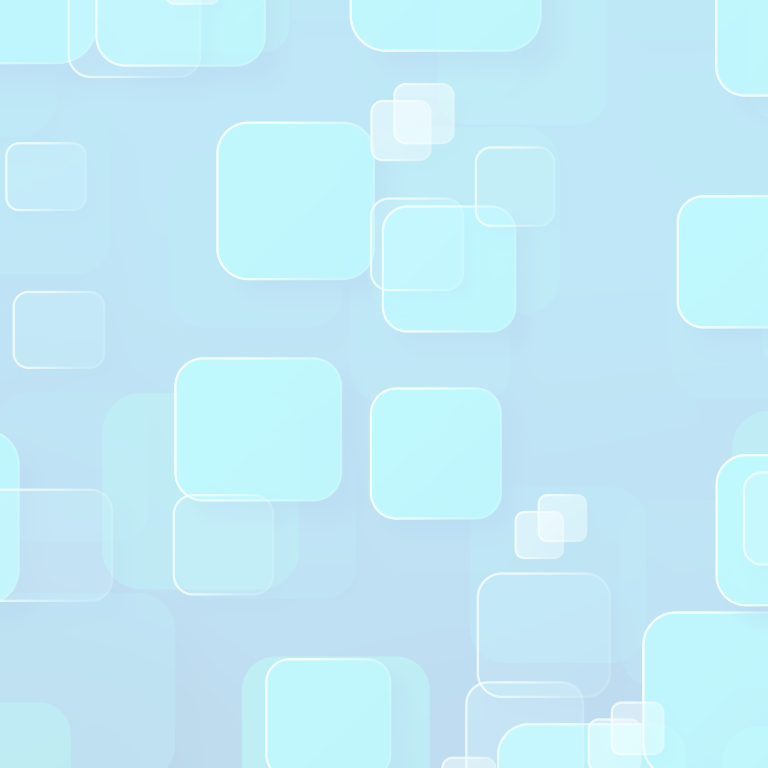
A Shadertoy shader for this background:

```glsl
// Pale aqua backdrop of overlapping rounded glass tiles with lit rims and soft shadows.

struct TileStyle {
    float cells;     // grid spacing is 1 / cells
    float seed;
    float density;   // chance that a cell holds a tile
    vec2 halfRange;  // smallest and largest half size
    vec3 tint;
    float alpha;
    float alphaVary; // how far opacity may drop per tile
    float rim;
    float shadow;
};

vec2 hash2(vec2 p, float seed) {
    vec2 q = vec2(dot(p, vec2(127.1, 311.7)), dot(p, vec2(269.5, 183.3)));
    return fract(sin(q + seed * 17.31) * 43758.5453);
}

float valueNoise(vec2 p, float seed) {
    vec2 i = floor(p);
    vec2 f = fract(p);
    f = f * f * (3.0 - 2.0 * f);
    float low = mix(hash2(i, seed).x, hash2(i + vec2(1, 0), seed).x, f.x);
    float high = mix(hash2(i + vec2(0, 1), seed).x, hash2(i + vec2(1, 1), seed).x, f.x);
    return mix(low, high, f.y);
}

float roundedBox(vec2 p, vec2 halfSize, float radius) {
    vec2 q = abs(p) - halfSize + radius;
    return length(max(q, 0.0)) + min(max(q.x, q.y), 0.0) - radius;
}

// One tile: shadow to the lower right, translucent fill, rim lit from the left.
vec3 drawTile(vec3 color, vec2 p, vec2 halfSize, float alpha, TileStyle style, float aa) {
    float radius = 0.4 * min(halfSize.x, halfSize.y);
    float dist = roundedBox(p, halfSize, radius);
    float inside = 1.0 - smoothstep(-aa, aa, dist);

    vec2 drop = 0.22 * halfSize.x * vec2(1.0, -1.0);
    float shadowDist = roundedBox(p - drop, halfSize, radius);
    float shade = 1.0 - smoothstep(-0.03, 0.025, shadowDist);
    color = mix(color, vec3(0.72, 0.84, 0.94), shade * (1.0 - inside) * style.shadow);

    vec2 local = p / halfSize;
    float fade = 1.0 - 0.12 * smoothstep(-1.0, 1.5, local.x - local.y);
    color = mix(color, style.tint, inside * alpha * fade);

    float line = 1.0 - smoothstep(0.0008, 0.0008 + 1.5 * aa, abs(dist + 0.001));
    float light = mix(0.18, 1.0, smoothstep(1.0, -0.7, local.x - 0.25 * local.y));
    return mix(color, vec3(0.97, 1.0, 1.0), line * light * style.rim);
}

// Tiles scattered on a jittered grid that reaches past the canvas edges.
vec3 scatterTiles(vec3 color, vec2 uv, TileStyle style, float aa) {
    int count = int(style.cells);
    for (int y = 0; y <= count; y++) {
        for (int x = 0; x <= count; x++) {
            vec2 cell = vec2(x, y);
            vec2 place = hash2(cell, style.seed);
            vec2 shape = hash2(cell, style.seed + 3.7);
            vec2 chance = hash2(cell, style.seed + 8.2);
            if (chance.x > style.density) continue;
            vec2 center = (cell + 0.65 * (place - 0.5)) / style.cells;
            float size = mix(style.halfRange.x, style.halfRange.y, shape.x);
            vec2 halfSize = size * vec2(1.0, mix(0.84, 1.0, smoothstep(0.2, 0.6, shape.y)));
            float alpha = style.alpha * (1.0 - style.alphaVary * chance.y);
            color = drawTile(color, uv - center, halfSize, alpha, style, aa);
        }
    }
    return color;
}

vec3 backdrop(vec2 uv) {
    float cloud = valueNoise(uv * 3.0, 2.0);
    float height = smoothstep(-0.1, 1.0, uv.y + 0.35 * (cloud - 0.5));
    vec3 color = mix(vec3(0.75, 0.86, 0.94), vec3(0.75, 0.91, 0.97), height);
    float corner = 1.0 - smoothstep(0.0, 0.3, length(uv * vec2(0.7, 1.0)));
    return mix(color, vec3(0.74, 0.83, 0.89), 0.7 * corner);
}

void mainImage(out vec4 fragColor, in vec2 fragCoord) {
    vec2 uv = fragCoord / iResolution.y;
    float aa = 0.75 / iResolution.y;

    const vec3 AQUA = vec3(0.75, 0.975, 0.995);
    const vec3 MINT = vec3(0.75, 0.95, 0.965);
    const vec3 SKY = vec3(0.75, 0.915, 0.97);
    const vec3 GLASS = vec3(0.84, 0.97, 1.0);

    TileStyle skyWash = TileStyle(3.0, 1.0, 0.8, vec2(0.09, 0.14), SKY, 0.6, 0.6, 0.0, 0.1);
    TileStyle mintWash = TileStyle(3.0, 5.0, 0.7, vec2(0.09, 0.14), MINT, 0.9, 0.6, 0.0, 0.0);
    TileStyle bright = TileStyle(3.0, 9.0, 0.8, vec2(0.08, 0.13), AQUA, 1.0, 0.15, 0.9, 0.4);
    TileStyle glass = TileStyle(4.0, 14.0, 0.5, vec2(0.05, 0.09), GLASS, 0.32, 0.5, 0.75, 0.18);
    TileStyle chip = TileStyle(4.0, 21.0, 0.28, vec2(0.03, 0.042), vec3(0.97, 1.0, 1.0), 0.52, 0.2, 0.7, 0.1);

    vec3 color = backdrop(uv);
    color = scatterTiles(color, uv, skyWash, aa);
    color = scatterTiles(color, uv, mintWash, aa);
    color = scatterTiles(color, uv, bright, aa);
    color = scatterTiles(color, uv, glass, aa);

    // Chips come in overlapping pairs.
    color = scatterTiles(color, uv, chip, aa);
    color = scatterTiles(color, uv - vec2(0.03, 0.022), chip, aa);

    fragColor = vec4(color, 1.0);
}
```
